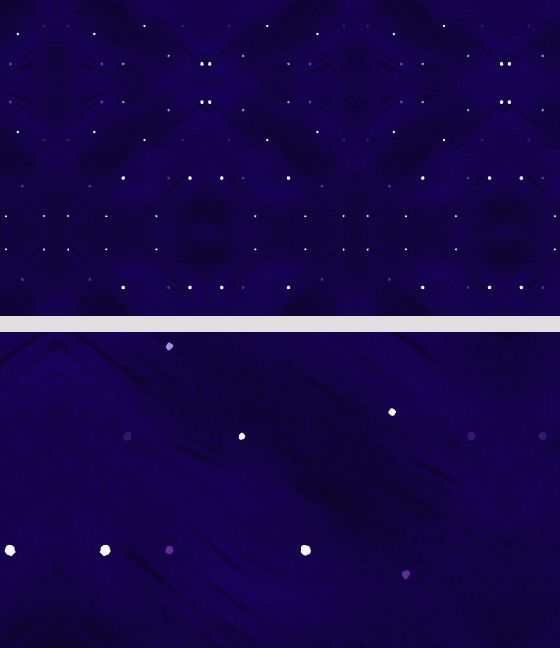
Top: the whole. Bottom: its middle third, enlarged.
A WebGL 1 fragment shader for this pattern:

```glsl
precision highp float;
// Mirrored tiles of brushed indigo night sky with small white and violet stars.

uniform vec2 u_resolution;

const float TILE = 0.474;                    // mirrored tile side, in canvas heights
const vec2 AXIS = vec2(0.1775, 0.7373);      // crossing of two mirror axes
const vec3 DEEP = vec3(0.048, 0.010, 0.165);
const vec3 INDIGO = vec3(0.095, 0.010, 0.375);
const vec3 INK = vec3(0.045, 0.014, 0.130);
const vec3 WHITE = vec3(0.98, 0.97, 1.0);
const vec3 LAVENDER = vec3(0.62, 0.55, 0.93);
const vec3 VIOLET = vec3(0.48, 0.22, 0.70);

vec2 gradient(vec2 cell) {
  float angle = 6.2832 * fract(sin(dot(cell, vec2(127.1, 311.7))) * 43758.5);
  return vec2(cos(angle), sin(angle));
}

float gradientNoise(vec2 p) {
  vec2 i = floor(p), f = fract(p);
  vec2 w = f * f * f * (f * (f * 6.0 - 15.0) + 10.0);
  float a = dot(gradient(i), f);
  float b = dot(gradient(i + vec2(1, 0)), f - vec2(1, 0));
  float c = dot(gradient(i + vec2(0, 1)), f - vec2(0, 1));
  float d = dot(gradient(i + vec2(1, 1)), f - vec2(1, 1));
  return mix(mix(a, b, w.x), mix(c, d, w.x), w.y);
}

// Reflects the plane into one tile, 0 to 1 on each side.
vec2 mirrorTile(vec2 p) {
  return abs(mod((p - AXIS) / TILE + 1.0, 2.0) - 1.0);
}

float softSpot(vec2 p, vec2 center, vec2 size) {
  vec2 d = (p - center) / size;
  return exp(-dot(d, d));
}

// Rotates into brush axes: x along the stroke, y across it.
vec2 brushAxes(vec2 p) {
  return vec2(0.84 * p.x - 0.54 * p.y, 0.54 * p.x + 0.84 * p.y);
}

vec3 brushedSky(vec2 q) {
  vec2 brush = brushAxes(q);
  brush.y += 0.05 * gradientNoise(q * 2.6 + 4.0);

  float cloud = 0.40 * gradientNoise(q * 3.0 + 11.0)
              + 0.22 * gradientNoise(brush * vec2(4.0, 13.0));
  float shadow = 0.32 * softSpot(brush, brushAxes(vec2(0.50, 0.38)), vec2(0.40, 0.13))
               + 0.26 * softSpot(q, vec2(0.0, 0.95), vec2(0.42, 0.25))
               + 0.26 * softSpot(q, vec2(1.0, 0.83), vec2(0.24, 0.14));
  float light = 0.18 * softSpot(q, vec2(0.68, 0.62), vec2(0.25, 0.20))
              + 0.12 * softSpot(q, vec2(0.9, 0.2), vec2(0.25, 0.25));
  float weave = 0.22 * gradientNoise(q * vec2(85.0, 45.0))
              + 0.18 * gradientNoise(q * vec2(30.0, 90.0) + 7.0);
  vec3 color = mix(DEEP, INDIGO, clamp(0.57 + cloud - shadow + light + weave, 0.0, 1.0));

  // Thin dark bristle marks, broken into patches.
  float bristle = smoothstep(0.12, 0.42, gradientNoise(brush * vec2(4.5, 48.0) + 3.0));
  float patchy = smoothstep(-0.25, 0.30, gradientNoise(q * 4.0 + 23.0) + 0.5 * shadow);
  return mix(color, INK, 0.62 * bristle * patchy);
}

// Staggered rows; the diagonal phase nudges stars off their row.
vec2 starCenter(float col, float row, float even, float phase) {
  float late = step(1.5, row);
  float bump = 1.0 - min(abs(col - 1.0 - late), 1.0);
  float x = mix(0.08 + 0.255 * col, 0.305 - 0.04 * row + 0.223 * col, even);
  x += bump * mix(-0.08, 0.08, late);
  float nudge = (abs(phase - 2.0) < 0.5) ? 0.054 * (2.0 * even - 1.0) : 0.0;
  return vec2(x, 0.127 + 0.254 * row + nudge);
}

// Round dab of paint with a ragged rim.
float dab(vec2 q, vec2 center, float radius, float edge) {
  float rim = 0.0035 * gradientNoise(q * 110.0 + center * 50.0);
  return 1.0 - smoothstep(-edge, edge, length(q - center) - radius + rim);
}

vec3 addStars(vec3 color, vec2 q, float edge) {
  for (int r = 0; r < 4; r++) {
    for (int c = 0; c < 4; c++) {
      float row = float(r), col = float(c);
      float even = 1.0 - mod(row, 2.0);
      float phase = floor(mod(col + row + 0.5, 4.0));
      bool violet = row < 2.5 && (phase < 0.5 || col < 0.5);
      bool large = even > 0.5 && !violet && (phase > 2.5 || col > 2.5);

      vec3 tint = violet ? VIOLET : (row < 0.5 && !large ? LAVENDER : WHITE);
      float radius = large ? 0.0115 : (violet ? 0.0092 : 0.0082 - 0.0006 * row);
      float glow = violet ? mix(0.35, 0.95 - 0.1 * row, even) : 1.0;
      if (col + row > 5.5) glow = 0.0;       // the far corner stays empty

      vec2 center = starCenter(col, row, even, phase);
      color = mix(color, tint, glow * dab(q, center, radius, edge));
    }
  }
  return color;
}

void main() {
  vec2 q = mirrorTile(gl_FragCoord.xy / u_resolution.y);
  float edge = 0.6 / (u_resolution.y * TILE);
  gl_FragColor = vec4(addStars(brushedSky(q), q, edge), 1.0);
}
```
